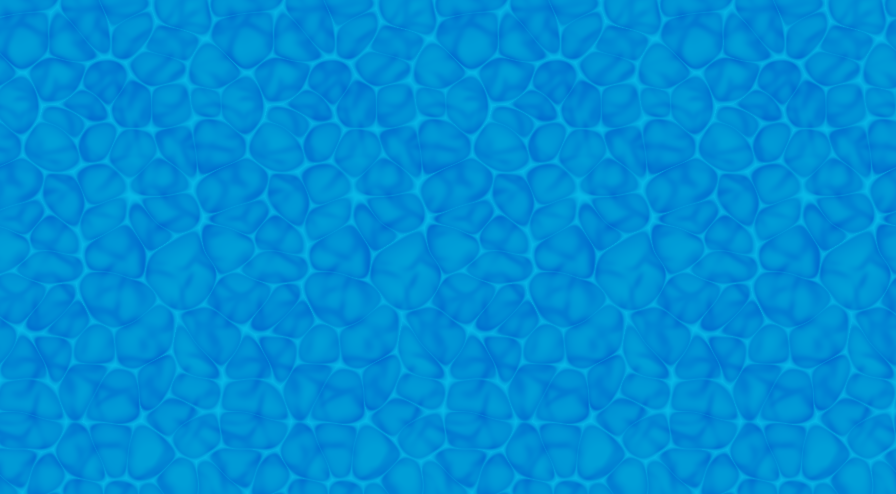
Reproduce this texture procedurally as a WebGL 2 fragment shader.

```glsl
#version 300 es
precision highp float;

uniform vec2 u_resolution;
out vec4 fragColor;

// Layout, in canvas heights
const float TILE_WIDTH = 0.455;
const float COLUMNS = 6.0;
const float ROW_HEIGHT = 0.073;

// Cell shape, in grid units
const float JITTER = 0.94;
const float MISSING_SHARE = 0.27;
const float CELL_ROUNDING = 0.108;
const float VEIN_ROUNDING = 0.05;
const float WARP = 0.17;

// Shading
const float RIM_WIDTH = 0.14;
const float RIM_DEPTH = 0.62;
const float VEIN_WIDTH = 0.13;
const float VEIN_DEPTH = 0.5;
const float CLOUD_DEPTH = 0.24;
const float MOTTLE_DEPTH = 0.2;
const float SEAM_WIDTH = 0.025;

const vec3 DEEP = vec3(0.0, 0.435, 0.81);
const vec3 PALE = vec3(0.0, 0.613, 0.842);
const vec3 SEAM = vec3(0.005, 0.63, 0.86);
const vec3 GLINT = vec3(0.025, 0.71, 0.9);

// Integer hash giving two values in 0..1
vec2 hash2(vec2 cell, float seed) {
    uvec2 q = uvec2(ivec2(cell) + 512);
    uint h = q.x * 1597334673u ^ q.y * 3812015801u ^ uint(seed) * 2798796415u;
    h = (h ^ (h >> 16)) * 2146121005u;
    h = (h ^ (h >> 15)) * 2221713035u;
    h ^= h >> 16;
    return vec2(h & 65535u, h >> 16) / 65535.0;
}

// Hash repeating horizontally after the given number of columns
vec2 tiledHash(vec2 cell, float period, float seed) {
    return hash2(vec2(mod(cell.x, period), cell.y), seed);
}

float gradientAt(vec2 cell, vec2 offset, float period, float seed) {
    float angle = 6.28319 * tiledHash(cell, period, seed).x;
    return dot(vec2(cos(angle), sin(angle)), offset);
}

// Tiled gradient noise, roughly -0.7..0.7
float gradientNoise(vec2 p, float period, float seed) {
    vec2 i = floor(p), f = p - i;
    vec2 u = f * f * f * (f * (f * 6.0 - 15.0) + 10.0);
    vec2 e = vec2(1.0, 0.0);
    float low = mix(gradientAt(i, f, period, seed),
                    gradientAt(i + e, f - e, period, seed), u.x);
    float high = mix(gradientAt(i + e.yx, f - e.yx, period, seed),
                     gradientAt(i + 1.0, f - 1.0, period, seed), u.x);
    return mix(low, high, u.y);
}

// Some sites are sent far away so that their neighbours grow
vec2 sitePosition(vec2 cell, float seed) {
    float missing = step(tiledHash(cell, COLUMNS, seed + 20.0).x, MISSING_SHARE);
    return cell + 0.5 + JITTER * (tiledHash(cell, COLUMNS, seed) - 0.5) + 40.0 * missing;
}

// Distance to the cell border, with corners rounded by a soft minimum
float borderDistance(vec2 p, float rounding, float seed) {
    vec2 home = floor(p), nearestCell = home, nearest = vec2(9.0);
    for (int y = -2; y <= 2; y++)
    for (int x = -2; x <= 2; x++) {
        vec2 cell = home + vec2(x, y);
        vec2 r = sitePosition(cell, seed) - p;
        if (dot(r, r) < dot(nearest, nearest)) {
            nearest = r;
            nearestCell = cell;
        }
    }
    float total = 0.0;
    for (int y = -2; y <= 2; y++)
    for (int x = -2; x <= 2; x++) {
        if (x == 0 && y == 0) continue;
        vec2 r = sitePosition(nearestCell + vec2(x, y), seed) - p;
        float d = dot(0.5 * (nearest + r), normalize(r - nearest));
        total += exp(-d / rounding);
    }
    return -rounding * log(total);
}

void main() {
    vec2 p = gl_FragCoord.xy / u_resolution.y;
    vec2 grid = p / vec2(TILE_WIDTH / COLUMNS, ROW_HEIGHT);
    float pixel = 1.0 / (ROW_HEIGHT * u_resolution.y);

    // Gentle bending of all borders
    vec2 bend = vec2(gradientNoise(grid, COLUMNS, 11.0),
                     gradientNoise(grid, COLUMNS, 12.0));
    float border = borderDistance(grid + WARP * bend, CELL_ROUNDING, 1.0);
    float cloud = gradientNoise(grid * 0.5, COLUMNS * 0.5, 13.0);
    float mottle = gradientNoise(grid * 1.5, COLUMNS * 1.5, 14.0);

    // Dark rims and soft overlapping veins inside the cells
    float rim = exp(-max(border, 0.0) / RIM_WIDTH);
    float veins = 0.0;
    for (float layer = 0.0; layer < 2.0; layer++) {
        vec2 q = grid + 2.0 * WARP * bend.yx + 0.37 * layer;
        float d = max(borderDistance(q, VEIN_ROUNDING, 2.0 + layer), 0.0) / VEIN_WIDTH;
        float strength = smoothstep(-0.4, 0.45, layer < 0.5 ? mottle : -mottle);
        veins += strength * exp(-d * d);
    }
    float light = 1.0 - RIM_DEPTH * rim * (0.8 + 0.7 * mottle) - VEIN_DEPTH * veins
                + CLOUD_DEPTH * cloud + MOTTLE_DEPTH * mottle;
    vec3 color = mix(DEEP, PALE, clamp(light, 0.0, 1.03));

    // Thin light seams widening to bright corners
    float seam = 1.0 - smoothstep(-0.035, SEAM_WIDTH + 0.5 * pixel, border);
    float glint = 1.0 - smoothstep(-0.12, 0.5 * pixel, border);
    color = mix(color, SEAM, 0.8 * seam);
    color = mix(color, GLINT, glint);
    fragColor = vec4(color, 1.0);
}
```
